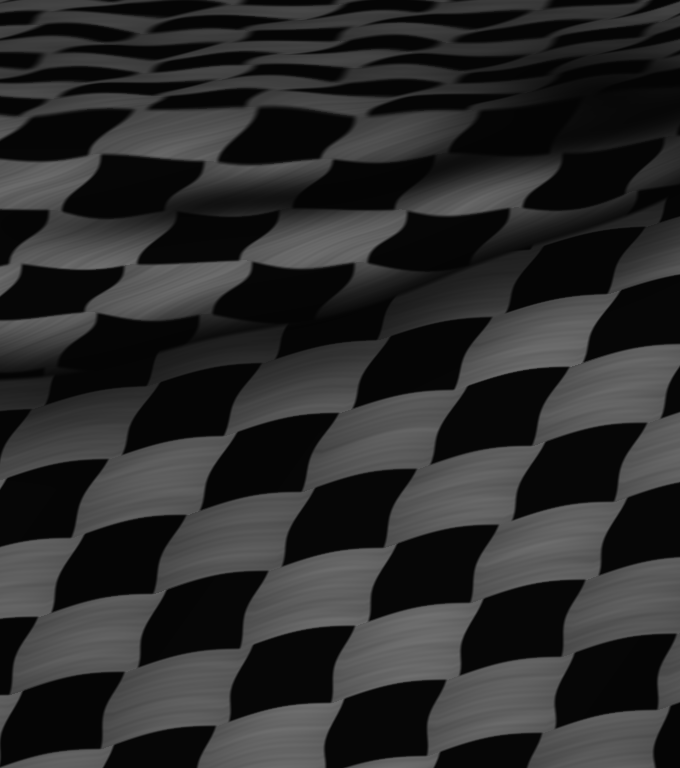
Give the GLSL for this texture, as a WebGL 2 fragment shader.

```glsl
#version 300 es
precision highp float;
// Draws a woven carbon cloth: a sheared checker of grey fibre tows and black
// gaps lies flat below, and a rolled fold of the same weave overhangs it.
// Each layer bends the plane into weave cells, then adds fibres and shading.
uniform vec2 u_resolution;
out vec4 fragColor;

float hash(vec2 p) {
    return fract(sin(dot(p, vec2(127.1, 311.7))) * 43758.5);
}

// Signed offset from the nearest pale tow in a row, in cells.
float towOffset(float u, float row) {
    return mod(u - row + 1.0, 2.0) - 1.0;
}

float tow(float u, float row, float soft) {
    return smoothstep(-soft, soft, 0.555 - abs(towOffset(u, row)));
}

// Checker coverage with soft edges between tows and between rows.
float weave(vec2 cell, vec2 soft) {
    float row = floor(cell.y);
    float next = smoothstep(0.5 - soft.y, 0.5 + soft.y, cell.y - row);
    return mix(tow(cell.x, row, soft.x), tow(cell.x, row + 1.0, soft.x), next);
}

// Layered sines, long along the tow and fine across it.
float fibres(float along, float across, float seed) {
    float sum = 0.0, freq = 7.0;
    for (int i = 1; i <= 7; i++) {
        float k = float(i);
        float drift = sin(along * (0.8 + 0.6 * k) + seed * 9.0 * k);
        sum += sin(across * freq + 1.3 * drift + seed * 31.0 * k) / (1.0 + 0.15 * k);
        freq *= 1.52;
    }
    return sum / 4.5;
}

// Grey of one layer: slope tilts the fibres inside every tow.
float cloth(vec2 cell, vec2 soft, float across, float slope, float light) {
    float row = floor(cell.y + 0.5);
    float local = towOffset(cell.x, row);
    float seed = hash(vec2(row, floor((cell.x - row + 1.0) * 0.5)));
    float streak = fibres(cell.x, across + slope * local, seed);
    float pillow = 0.84 + 0.16 * cos(2.4 * (local - 0.15));
    float grey = light * pillow * (0.37 + 0.05 * streak + 0.05 * (seed - 0.5));
    return mix(0.016 + 0.006 * light, 0.02 + grey, weave(cell, soft));
}

// Lower sheet, nearly flat, shaded where the fold hangs over it.
float flatSheet(vec2 p, float below) {
    mat2 cellAxes = mat2(0.150, -0.030, -0.0495, 0.104);
    vec2 cell = inverse(cellAxes) * (p - vec2(0.497, 0.568));
    cell.x -= 0.02 * cell.y * cell.y;
    cell.y -= 0.06 * pow(max(-cell.y, 0.0), 2.0);
    cell.y += 0.09 * (abs(cos(3.14159 * cell.x)) - 0.6);
    cell.x += 0.035 * cos(6.28318 * cell.y);
    float light = mix(0.3, 1.0, smoothstep(0.0, 0.15, below));
    light *= 0.96 + 0.06 * sin(p.x * 7.0 + p.y * 5.0);
    return cloth(cell, vec2(0.018, 0.022), cell.y, 0.0, light);
}

// Rolled fold, whose rows crowd together towards the far top.
float foldedSheet(vec2 p, float above) {
    float y = p.y + 0.3 * pow(max(p.x - 0.55, 0.0), 2.0);
    y += 0.004 * sin(p.x * 13.0 + y * 30.0) + 0.003 * sin(p.x * 29.0 - y * 17.0);
    float nearRow = (0.449 - y) / 0.069;
    float farRow = 5.0 + (0.130 - y) / 0.017;
    float gap = nearRow - farRow;
    float row = 0.5 * (nearRow + farRow + sqrt(gap * gap + 0.1));
    float far = smoothstep(3.0, 6.0, row);
    vec2 cell = vec2((p.x - 0.219 - 0.052 * (row - 1.0)) / 0.150 + 1.0, row);
    cell.x -= 0.05 * (1.0 - far) * sin(6.28318 * row);
    cell.x += 0.12 * far * sin(row * 2.3 + p.x * 6.0);
    cell.y += mix(0.10, -0.22, far) * (abs(cos(3.14159 * cell.x)) - 0.6);

    // Crest, the hollow behind it, and a deep shadow at the right.
    float light = 1.08 * smoothstep(-0.013, 0.085, above);
    float hollow = (above - 0.202 + 0.1 * p.x) / 0.034;
    light *= 1.0 - 0.88 * smoothstep(-0.1, 0.3, p.x) * exp(-hollow * hollow);
    vec2 dark = (p - vec2(0.79, 0.125)) / vec2(0.19, 0.075);
    light *= 1.0 - 0.93 * exp(-dot(dark, dark));
    light *= mix(1.0, 0.58, smoothstep(0.26, 0.09, p.y));
    vec2 soft = mix(vec2(0.025, 0.04), vec2(0.07, 0.17), far);
    return cloth(cell, soft, p.y * 9.6, 0.9 * (1.0 - far), light);
}

void main() {
    // Canvas heights, with y measured down from the top.
    vec2 p = gl_FragCoord.xy / u_resolution.y;
    p.y = 1.0 - p.y;
    float hem = 0.495 - 0.13 * p.x - 0.169 * p.x * p.x + 0.005 * sin(p.x * 17.0);
    float below = p.y - hem;
    float grey = mix(foldedSheet(p, -below), flatSheet(p, below),
                     smoothstep(-0.004, 0.004, below));
    fragColor = vec4(vec3(grey), 1.0);
}
```
